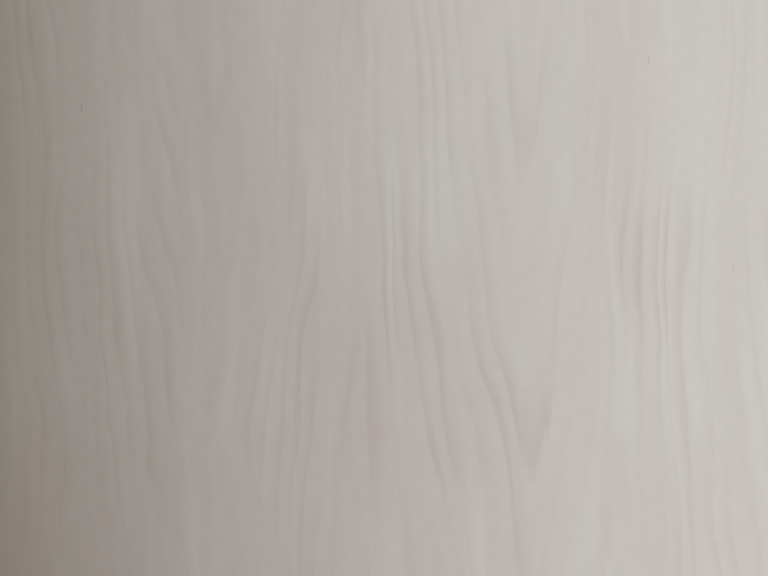
A WebGL 1 fragment shader for this texture:

```glsl
precision highp float;
// Pale maple wood board with faint broken vertical grain, lit from the right.
uniform vec2 u_resolution;

const vec3 SHADE_COLOR = vec3(0.55, 0.521, 0.493);
const vec3 LIT_COLOR = vec3(0.79, 0.771, 0.753);
const vec3 RING_TINT = vec3(0.016, 0.028, 0.027);
const vec3 FLECK_TINT = vec3(0.05, 0.06, 0.06);

float hash(vec2 p) {
  return fract(sin(dot(p, vec2(127.1, 311.7))) * 43758.5453);
}

float noise(vec2 p) {
  vec2 cell = floor(p);
  vec2 f = fract(p);
  f = f * f * (3.0 - 2.0 * f);
  float low = mix(hash(cell), hash(cell + vec2(1.0, 0.0)), f.x);
  float high = mix(hash(cell + vec2(0.0, 1.0)), hash(cell + vec2(1.0, 1.0)), f.x);
  return mix(low, high, f.y);
}

// Sum of octaves, centred on zero.
float fbm(vec2 p) {
  float sum = 0.0;
  float amplitude = 0.5;
  for (int i = 0; i < 4; i++) {
    sum += amplitude * (noise(p) - 0.5);
    p = p * 2.03 + 17.3;
    amplitude *= 0.5;
  }
  return sum;
}

float smoothMin(float a, float b, float k) {
  float h = max(k - abs(a - b), 0.0) / k;
  return min(a, b) - h * h * k * 0.25;
}

// Distance from a cathedral figure: U shapes near the axis, straight far away.
float heartField(vec2 p, float axis, float slope) {
  float dx = p.x - axis;
  return sqrt(dx * dx + 0.0004) - slope * p.y * exp(-30.0 * dx * dx);
}

// Soft growth line: slow rise, then a sharper fall.
float ringLine(float ring) {
  float t = fract(ring);
  float rise = smoothstep(0.1, 0.85, t);
  return rise * rise * (1.0 - smoothstep(0.82, 1.0, t));
}

// Rare short dark pores, one candidate per grid cell.
float fleck(vec2 p, vec2 grid, float rarity) {
  vec2 cell = floor(p * grid);
  vec2 center = 0.3 + 0.4 * vec2(hash(cell + 3.1), hash(cell + 8.7));
  vec2 d = (fract(p * grid) - center) / grid;
  float size = mix(0.003, 0.009, hash(cell + 5.5));
  float shape = 1.0 - smoothstep(0.1, 1.0, length(d / vec2(0.0018, size)));
  return shape * step(rarity, hash(cell));
}

// Light falls off to the left and slightly to the lower corners.
float lighting(vec2 uv) {
  float across = 1.56 * uv.x - 0.60 * uv.x * uv.x;
  float edge = exp(-uv.x * 18.0);
  float corner = (1.0 - uv.y) * (1.0 - uv.y) * (1.0 - uv.x);
  return across + 0.06 - 0.10 * corner - 0.08 * edge;
}

void main() {
  vec2 uv = gl_FragCoord.xy / u_resolution;
  vec2 p = gl_FragCoord.xy / u_resolution.x;

  // Growth rings around two figures, bent by slow noise
  vec2 bent = p;
  bent.x += 0.085 * fbm(vec2(p.x * 4.0 + 2.0, p.y * 2.0));
  bent.x += 0.004 * fbm(vec2(p.x * 40.0, p.y * 22.0));
  float field = smoothMin(heartField(bent, 0.265, 0.19),
                          heartField(bent, 0.69, 0.15), 0.07);
  float ring = field * 38.0 + 2.6 * fbm(vec2(bent.x * 17.0, p.y * 1.2));

  // Each line fades in and out along its length
  float patches = noise(vec2(bent.x * 30.0, p.y * 5.0));
  float region = noise(vec2(p.x * 6.0 + 7.0, p.y * 4.0));
  float strength = 0.12 + 1.15 * smoothstep(0.3, 0.95, patches) * (0.4 + 0.8 * region);
  float line = ringLine(ring) * strength;

  // Broad warm bands, pale streaks, fibres and mottle
  float band = fbm(vec2(bent.x * 11.0 + 4.0, p.y * 1.5));
  float cloud = fbm(p * vec2(4.0, 3.0) + 31.0);
  float streak = smoothstep(0.6, 0.95, noise(vec2(bent.x * 55.0, p.y * 4.0 + 9.0)));
  float fibre = fbm(vec2(bent.x * 110.0, p.y * 9.0));
  float mottle = fbm(p * vec2(130.0, 95.0));

  vec3 color = mix(SHADE_COLOR, LIT_COLOR, lighting(uv));
  color -= RING_TINT * line;
  color += band * vec3(0.020, 0.036, 0.033);
  color += 0.022 * cloud;
  color += streak * vec3(0.008, 0.013, 0.014);
  color += 0.015 * fibre + 0.014 * mottle;
  color -= FLECK_TINT * fleck(p, vec2(15.0, 11.0), 0.96);

  gl_FragColor = vec4(color, 1.0);
}
```
